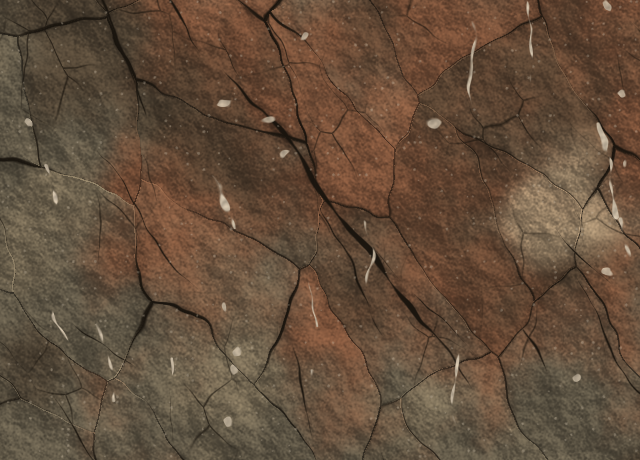
Give the GLSL for this texture, as a WebGL 2 fragment shader.

```glsl
#version 300 es
precision highp float;
// A weathered cliff face: rusty and grey-green blocks split by diagonal joints.
// Warped Voronoi cells give the blocks, gradient noise the relief and stains,
// and tapered segments the dark faults and the broken white mineral veins.

uniform vec2 u_resolution;
out vec4 fragColor;

const vec3 GREY = vec3(0.345, 0.315, 0.255);
const vec3 RUST = vec3(0.430, 0.285, 0.200);
const vec3 DARK = vec3(0.270, 0.220, 0.165);
const vec3 LIGHT = vec3(0.450, 0.400, 0.315);
const vec3 PALE = vec3(0.610, 0.530, 0.420);
const vec3 CHALK = vec3(0.800, 0.740, 0.650);
const vec3 CRACK = vec3(0.095, 0.075, 0.050);
const vec2 SUN = vec2(0.64, 0.77);           // direction towards the light
const vec2 JOINT = vec2(0.62, -0.785);       // direction of the main fault
const vec2 BLOCK_SCALE = vec2(4.6, 2.7);     // cells across and along the joints
const vec2 SHARD_SCALE = vec2(10.0, 6.5);
const float RELIEF = 0.055;
const float TILT = 0.045;
const float SHADE = 0.34;
const int FAULTS = 18;
const int VEINS = 13;

vec2 hash2(vec2 p) {
    vec3 q = fract(p.xyx * vec3(0.1031, 0.1030, 0.0973));
    q += dot(q, q.yzx + 33.33);
    return fract((q.xx + q.yz) * q.zy);
}

float corner(vec2 cell, vec2 offset) {
    return dot(hash2(cell + 71.0) * 2.0 - 1.0, offset);
}

float noise(vec2 p) {
    vec2 i = floor(p), f = p - i, e = vec2(0.0, 1.0);
    vec2 u = f * f * f * (f * (f * 6.0 - 15.0) + 10.0);
    return mix(mix(corner(i, f), corner(i + e.yx, f - e.yx), u.x),
               mix(corner(i + e, f - e), corner(i + e.yy, f - e.yy), u.x), u.y);
}

float fbm(vec2 p) {
    float sum = 0.0, amp = 1.0;
    for (int i = 0; i < 6; i++) {
        sum += amp * noise(p);
        p = mat2(1.6, 1.2, -1.2, 1.6) * p + 5.3;
        amp *= 0.52;
    }
    return sum;
}

// Coordinates across and along a steep joint direction
vec2 jointSpace(vec2 p) { return mat2(0.88, 0.47, 0.47, -0.88) * p; }

vec2 warp(vec2 p) {
    vec2 broad = vec2(noise(p * 4.0), noise(p * 4.0 + 40.0));
    vec2 jagged = vec2(noise(p * 19.0 + 8.0), noise(p * 19.0 + 60.0));
    return p + 0.07 * broad + 0.014 * jagged;
}

// x: distance to the cell border, y: cell value, zw: offset from the cell centre
vec4 cells(vec2 p) {
    vec2 base = floor(p), first = vec2(9.0), second = vec2(9.0), id = base;
    for (int k = 0; k < 9; k++) {
        vec2 c = base + vec2(k % 3 - 1, k / 3 - 1);
        vec2 r = c + hash2(c) - p;
        if (dot(r, r) < dot(first, first)) { second = first; first = r; id = c; }
        else if (dot(r, r) < dot(second, second)) second = r;
    }
    float border = dot(0.5 * (first + second), normalize(second - first));
    return vec4(border, hash2(id + 17.0).x, -first);
}

float height(vec2 p, out vec4 block) {
    block = cells(jointSpace(warp(p)) * BLOCK_SCALE);
    float angle = 6.2832 * block.y;
    return TILT * dot(block.zw, vec2(cos(angle), sin(angle))) + RELIEF * fbm(p * 5.0);
}

// x: distance to a segment, y: position along it from 0 to 1
vec2 segment(vec2 p, vec2 start, vec2 dir, float len) {
    float t = clamp(dot(p - start, dir), 0.0, len);
    return vec2(length(p - start - dir * t), t / len);
}

float fill(float d, float width, float px) { return 1.0 - smoothstep(width - px, width + px, d); }

float specks(vec2 p, float scale, float share, float px) {
    vec2 q = p * scale, id = floor(q), r = hash2(id);
    float d = length(q - id - 0.3 - 0.4 * r.yx) + 0.15 * noise(q * 3.0);
    return step(1.0 - share, r.x) * fill(d, 0.10 + 0.16 * r.y, px * scale);
}

void main() {
    float px = 1.0 / u_resolution.y;
    vec2 p = gl_FragCoord.xy * px;
    vec2 w = warp(p);

    // Relief lit from the upper right
    vec4 block, unused;
    float e = 0.003, h = height(p, block);
    vec2 grad = vec2(height(p + vec2(e, 0), unused), height(p + vec2(0, e), unused)) - h;
    float slope = -dot(grad / e, SUN);
    float shade = 1.0 + SHADE * slope / sqrt(1.0 + slope * slope);

    // Mineral stains: rust in the middle, grey to the left and below
    float bias = 0.75 * smoothstep(0.0, 0.4, p.x) + 0.5 * smoothstep(0.0, 0.5, p.y) - 0.95;
    float rust = smoothstep(-0.3, 0.4, fbm(p * 2.4 + 3.0) + 0.6 * (block.y - 0.5) + bias);
    vec3 col = mix(GREY, RUST, rust);
    float tone = 0.9 * fbm(p * 3.1 + 19.0) + 0.5 * (fract(block.y * 7.3) - 0.5);
    col = mix(col, DARK, 0.75 * smoothstep(0.0, 0.6, -tone + 0.25 * (p.y - 0.5)));
    col = mix(col, LIGHT, 0.7 * smoothstep(0.1, 0.65, tone) * (1.0 - 0.6 * rust));
    float sunlit = exp(-dot(w - vec2(1.2, 0.54), w - vec2(1.2, 0.54)) * 38.0);
    col = mix(col, PALE, 0.8 * smoothstep(0.25, 0.8, sunlit + 0.4 * noise(p * 9.0)));
    col *= shade * (1.04 + 0.10 * fbm(jointSpace(p) * vec2(20.0, 6.0)) + 0.20 * noise(p * 150.0));

    // Block and shard borders, opening and closing along their length
    vec4 shard = cells(jointSpace(w + 3.0) * SHARD_SCALE);
    float open = smoothstep(-0.25, 0.4, noise(p * 4.0 + 31.0));
    float blockGap = block.x / 3.5, shardGap = shard.x / 8.0;
    float crack = fill(blockGap, 0.0034 * open, px) * (0.35 + 0.6 * open);
    crack = max(crack, fill(shardGap, 0.0016, px) * 0.7 * smoothstep(0.0, 0.35, noise(p * 5.0 + 7.0)));
    col *= 1.0 - 0.28 * open * exp(-blockGap / 0.009);
    col *= 0.96 + 0.08 * shard.y;

    // Faults: one long diagonal, then scattered shorter ones
    vec2 f = mix(p, w, 0.55);
    for (int i = 0; i < FAULTS; i++) {
        vec2 r = hash2(vec2(i, 5.0)), s = hash2(vec2(i, 23.0));
        float angle = -0.75 - 0.75 * s.x;
        vec2 seg = i == 0 ? segment(f, vec2(0.47, 0.87), JOINT, 0.92)
            : segment(f, r * vec2(1.5, 1.15), vec2(cos(angle), sin(angle)), 0.12 + 0.35 * s.y);
        float thick = i == 0 ? 0.0068 : 0.0015 + 0.0035 * r.y * s.x;
        thick *= 4.0 * seg.y * (1.0 - seg.y) * (0.65 + 1.3 * noise(p * 14.0 + float(i)));
        crack = max(crack, 0.95 * fill(seg.x, thick, px) * smoothstep(0.0, 0.001, thick));
        col *= 1.0 - 0.25 * exp(-seg.x / 0.008) * smoothstep(0.0, 0.004, thick);
    }
    col = mix(col, CRACK, crack);

    // White veins and scattered chalky spots
    float chalk = 0.0;
    for (int i = 0; i < VEINS; i++) {
        vec2 r = hash2(vec2(i, 47.0)), s = hash2(vec2(i, 91.0));
        vec2 start = vec2((float(i) + r.x) / float(VEINS) * 1.45, 0.15 + 0.85 * r.y);
        vec2 seg = segment(w, start, normalize(vec2(0.4 * s.x - 0.08, -1.0)), 0.06 + 0.16 * s.y);
        float broken = smoothstep(-0.15, 0.35, noise(p * vec2(34.0, 22.0) + float(i)));
        float thick = 0.0065 * broken * (0.4 + 0.6 * s.x);
        chalk = max(chalk, fill(seg.x, thick, px) * smoothstep(0.0, 0.0022, thick));
    }
    chalk = max(chalk, 0.85 * specks(w, 24.0, 0.03, px));
    chalk = max(chalk, 0.38 * specks(p, 85.0, 0.07, px));
    col = mix(col, CHALK * (0.95 + 0.25 * noise(p * 90.0)), chalk);

    fragColor = vec4(clamp(col, 0.0, 1.0), 1.0);
}
```
